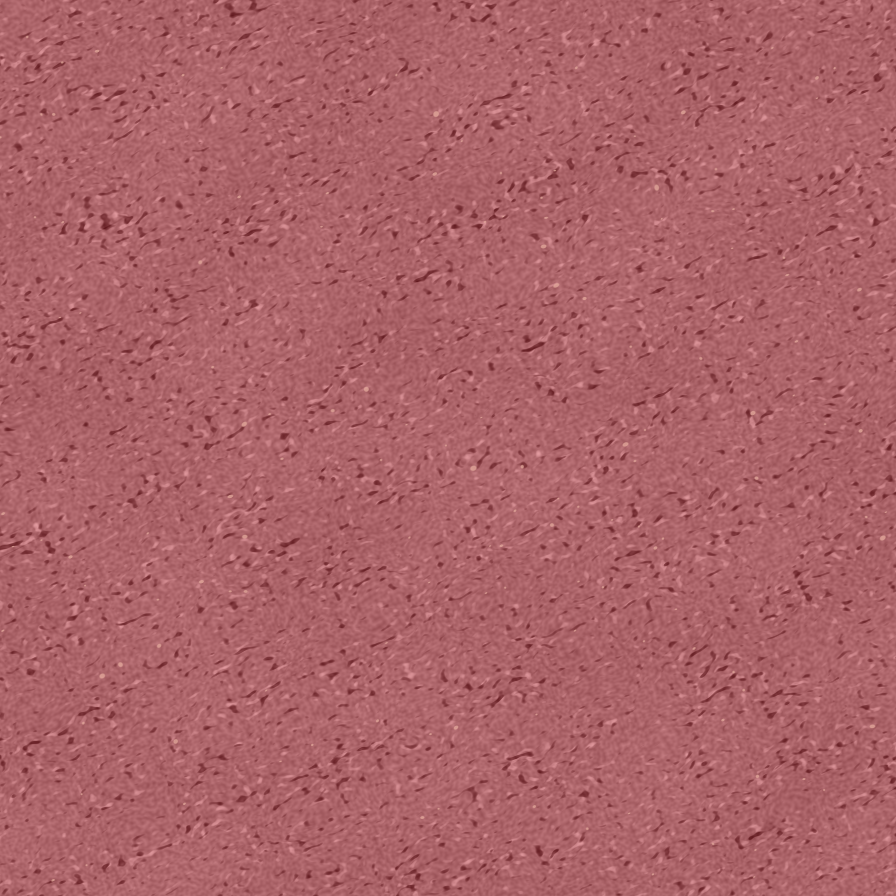
A three.js fragment shader for this texture:

```glsl
// Rose-red rough stone or pressed paper: a fine grain over soft patches, with
// small dark pits and pale flakes that gather along slanted drifts.
// Layers of stretched gradient noise shift one base colour; crumbs sit in a grid.

varying vec2 vUv;

const vec3 BASE_COLOR = vec3(0.674, 0.392, 0.412);
const vec3 CRUMB_COLOR = vec3(0.88, 0.65, 0.60);
const float DRIFT_ANGLE = 0.42;                 // slope of the features, radians

// Frequencies in cells per canvas: along the drift, across the drift
const vec2 PATCH_FREQ = vec2(5.0, 9.0);
const vec2 CLUSTER_FREQ = vec2(13.0, 24.0);
const vec2 STREAK_FREQ = vec2(9.0, 42.0);
const vec2 PIT_FREQ = vec2(88.0, 155.0);
const vec2 FLAKE_FREQ = vec2(95.0, 150.0);
const vec2 MOTTLE_FREQ = vec2(75.0, 120.0);
const vec2 GRAIN_FREQ = vec2(205.0, 235.0);

// Strengths as changes of brightness
const float PATCH_AMOUNT = 0.022;
const float MOTTLE_AMOUNT = 0.036;
const float GRAIN_AMOUNT = 0.070;
const float PIT_DEPTH = 0.20;
const float FLAKE_HEIGHT = 0.13;
const float CREASE_DEPTH = 0.07;

const float CRUMB_CELLS = 42.0;
const float CRUMB_SHARE = 0.075;

float hash(vec2 p) {
  vec3 q = fract(vec3(p.xyx) * 0.1031);
  q += dot(q, q.yzx + 33.33);
  return fract((q.x + q.y) * q.z);
}

vec2 gradient(vec2 cell) {
  float a = 6.28319 * hash(cell);
  return vec2(cos(a), sin(a));
}

// Gradient noise, roughly -1 to 1
float noise(vec2 p) {
  vec2 i = floor(p);
  vec2 f = p - i;
  vec2 u = f * f * f * (f * (f * 6.0 - 15.0) + 10.0);
  vec2 e = vec2(1.0, 0.0);
  float bottom = mix(dot(gradient(i), f), dot(gradient(i + e), f - e), u.x);
  float top = mix(dot(gradient(i + e.yx), f - e.yx),
                  dot(gradient(i + e.xx), f - e.xx), u.x);
  return 1.4 * mix(bottom, top, u.y);
}

// Rare pale crumbs, one at most per cell; returns coverage
float crumbs(vec2 p) {
  vec2 cell = floor(p * CRUMB_CELLS);
  vec2 center = 0.25 + 0.5 * vec2(hash(cell + 11.3), hash(cell + 47.9));
  vec2 d = (fract(p * CRUMB_CELLS) - center) / CRUMB_CELLS;
  d.y *= 1.0 + 0.8 * hash(cell + 83.1);
  float radius = mix(0.0012, 0.0034, pow(hash(cell + 29.7), 3.0));
  float present = step(hash(cell + 5.1), CRUMB_SHARE);
  return present * (1.0 - smoothstep(radius - 0.001, radius + 0.001, length(d)));
}

void main() {
  // Drift space: x runs along the slant; the offset keeps cells positive
  float c = cos(DRIFT_ANGLE);
  float s = sin(DRIFT_ANGLE);
  vec2 p = mat2(c, -s, s, c) * vUv + 2.0;
  p += 0.006 * vec2(noise(p * 17.0), noise(p * 17.0 + 61.0));

  // Broad tone, mottling and grain
  float tone = PATCH_AMOUNT * noise(p * PATCH_FREQ);
  tone += MOTTLE_AMOUNT * noise(p * MOTTLE_FREQ + 19.0);
  tone += GRAIN_AMOUNT * noise(p * GRAIN_FREQ + 37.0);

  // Where the surface is rough, pits and flakes crowd together
  float streak = noise(p * STREAK_FREQ + 71.0);
  float rough = 0.24 * noise(p * CLUSTER_FREQ + 53.0) + 0.20 * streak;

  float pit = smoothstep(0.33, 0.78, noise(p * PIT_FREQ + 91.0) + rough);
  float flake = smoothstep(0.30, 0.80, noise(p * FLAKE_FREQ + 133.0) + rough);

  // Thin broken creases along the drift
  float crease = 1.0 - smoothstep(0.0, 0.09, abs(noise(p * STREAK_FREQ + 171.0)));
  crease *= smoothstep(0.08, 0.32, rough + 0.15 * noise(p * MOTTLE_FREQ + 7.0));

  tone += FLAKE_HEIGHT * flake * (1.0 - pit);
  tone -= PIT_DEPTH * pit + CREASE_DEPTH * crease;

  vec3 color = BASE_COLOR + tone;
  color = mix(color, CRUMB_COLOR, 0.8 * crumbs(p));
  gl_FragColor = vec4(color, 1.0);
}
```
